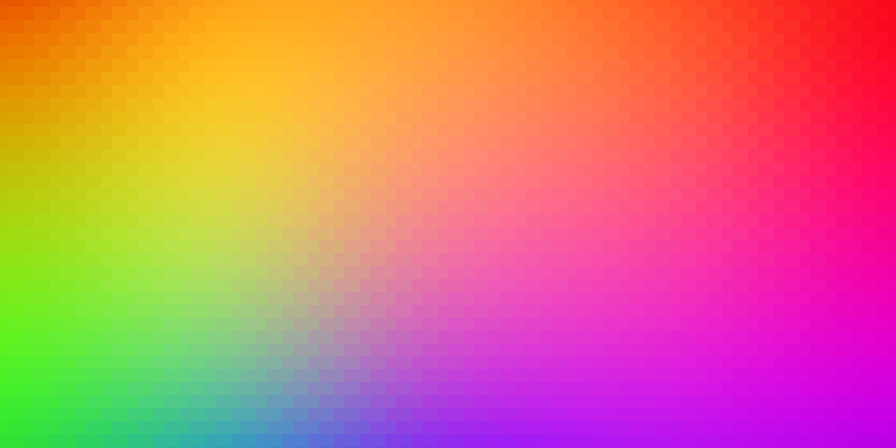
Reproduce this background procedurally as a Shadertoy shader.

```glsl
// A rainbow gradient mesh shown as a mosaic of flat, staggered bricks.
// Five columns of four colours are blended by a cubic down the canvas and
// a Catmull-Rom spline across it, then sampled at each brick centre.

const float BRICKS = 34.64;       // bricks across and down the canvas
const float ROW_PHASE = 0.24;     // vertical offset of the rows from the centre
const float STAGGER = 0.4;        // sideways shift of every other row

const vec3 TOP[5] = vec3[5](
    vec3(0.910, 0.335, 0.000), vec3(0.992, 0.639, 0.094), vec3(1.000, 0.590, 0.176),
    vec3(1.000, 0.335, 0.150), vec3(0.973, 0.031, 0.110));
const vec3 UPPER[5] = vec3[5](
    vec3(0.800, 0.705, 0.015), vec3(0.930, 0.820, 0.210), vec3(0.996, 0.570, 0.425),
    vec3(1.000, 0.350, 0.390), vec3(0.996, 0.025, 0.345));
const vec3 LOWER[5] = vec3[5](
    vec3(0.463, 0.930, 0.094), vec3(0.640, 0.840, 0.440), vec3(0.890, 0.392, 0.714),
    vec3(0.945, 0.196, 0.740), vec3(0.925, 0.004, 0.715));
const vec3 BOTTOM[5] = vec3[5](
    vec3(0.176, 0.882, 0.196), vec3(0.196, 0.627, 0.725), vec3(0.549, 0.157, 0.941),
    vec3(0.706, 0.078, 0.941), vec3(0.725, 0.000, 0.902));

// Colour of one mesh column; depth runs from 0 at the top to 1 at the bottom
vec3 columnColor(int column, float depth) {
    int i = clamp(column, 0, 4);
    float a = 3.0 * depth;
    float b = a - 1.0;
    float c = a - 2.0;
    float d = a - 3.0;
    return (BOTTOM[i] * a * b * c - TOP[i] * b * c * d) / 6.0
         + (UPPER[i] * a * c * d - LOWER[i] * a * b * d) / 2.0;
}

vec3 catmullRom(vec3 a, vec3 b, vec3 c, vec3 d, float t) {
    return b + 0.5 * t * (c - a + t * (2.0 * a - 5.0 * b + 4.0 * c - d
         + t * (3.0 * (b - c) + d - a)));
}

vec3 meshColor(vec2 uv) {
    vec2 p = clamp(uv, 0.0, 1.0);
    float depth = 1.0 - p.y;
    float across = p.x * 4.0;
    int i = min(int(across), 3);
    return catmullRom(columnColor(i - 1, depth), columnColor(i, depth),
                      columnColor(i + 1, depth), columnColor(i + 2, depth),
                      across - float(i));
}

// Centre of the brick that holds uv
vec2 brickCenter(vec2 uv) {
    vec2 grid = (uv - 0.5) * BRICKS;
    float row = floor(grid.y + ROW_PHASE);
    vec2 offset = vec2(STAGGER * mod(row, 2.0), ROW_PHASE);
    return (floor(grid + offset) + 0.5 - offset) / BRICKS + 0.5;
}

void mainImage(out vec4 fragColor, in vec2 fragCoord) {
    // Average four close samples to smooth the brick edges but keep them crisp
    vec3 color = vec3(0.0);
    for (int i = 0; i < 4; i++) {
        vec2 jitter = vec2(i % 2, i / 2) * 0.2 - 0.1;
        vec2 uv = (fragCoord + jitter) / iResolution.xy;
        color += 0.25 * clamp(meshColor(brickCenter(uv)), 0.0, 1.0);
    }
    fragColor = vec4(color, 1.0);
}
```
